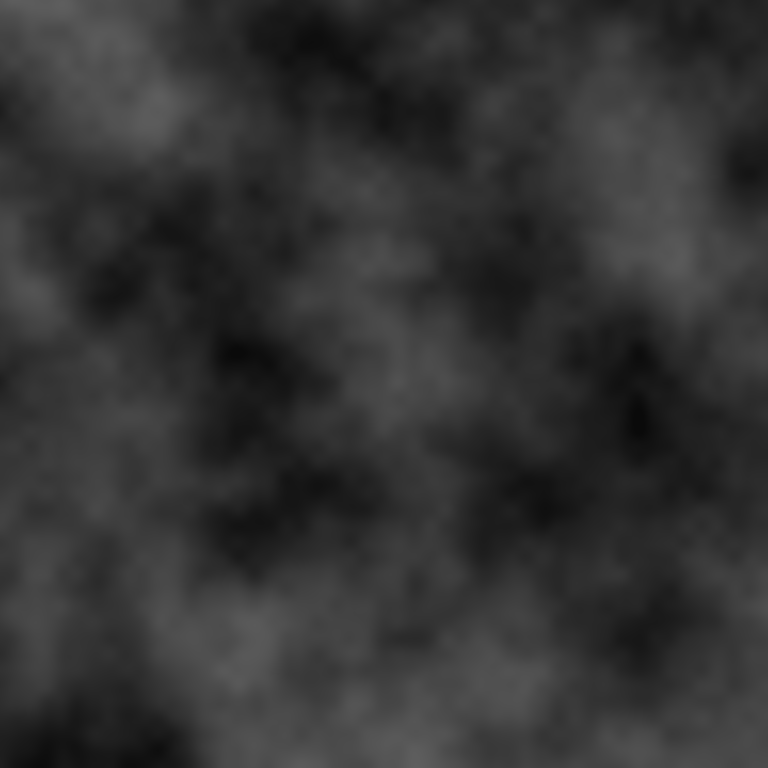
This texture is drawn by a three.js fragment shader. Its source:

```glsl
varying vec2 vUv;

// Sine-free hash, 0 to 1
float hash(vec2 cell) {
  vec3 p = fract(vec3(cell.xyx) * 0.1031);
  p += dot(p, p.yzx + 33.33);
  return fract((p.x + p.y) * p.z);
}

// Smoothly interpolated lattice noise
float valueNoise(vec2 p) {
  vec2 cell = floor(p);
  vec2 blend = smoothstep(0.0, 1.0, fract(p));
  float bottom = mix(hash(cell), hash(cell + vec2(1.0, 0.0)), blend.x);
  float top = mix(hash(cell + vec2(0.0, 1.0)), hash(cell + vec2(1.0, 1.0)), blend.x);
  return mix(bottom, top, blend.y);
}

// Octaves of halving size and strength
float cloud(vec2 p) {
  float sum = 0.0;
  float amplitude = 0.5;
  for (int octave = 0; octave < 4; octave++) {
    sum += amplitude * valueNoise(p);
    p = p * 2.0 + vec2(17.3, 41.7);
    amplitude *= 0.5;
  }
  return sum;
}

void main() {
  float density = cloud(vUv * 6.0 + vec2(11.0, 5.0));

  // Dark, low-contrast grey centred on the mean density
  float grey = 0.213 + 0.54 * (density - 0.469);
  gl_FragColor = vec4(vec3(clamp(grey, 0.04, 0.42)), 1.0);
}
```
